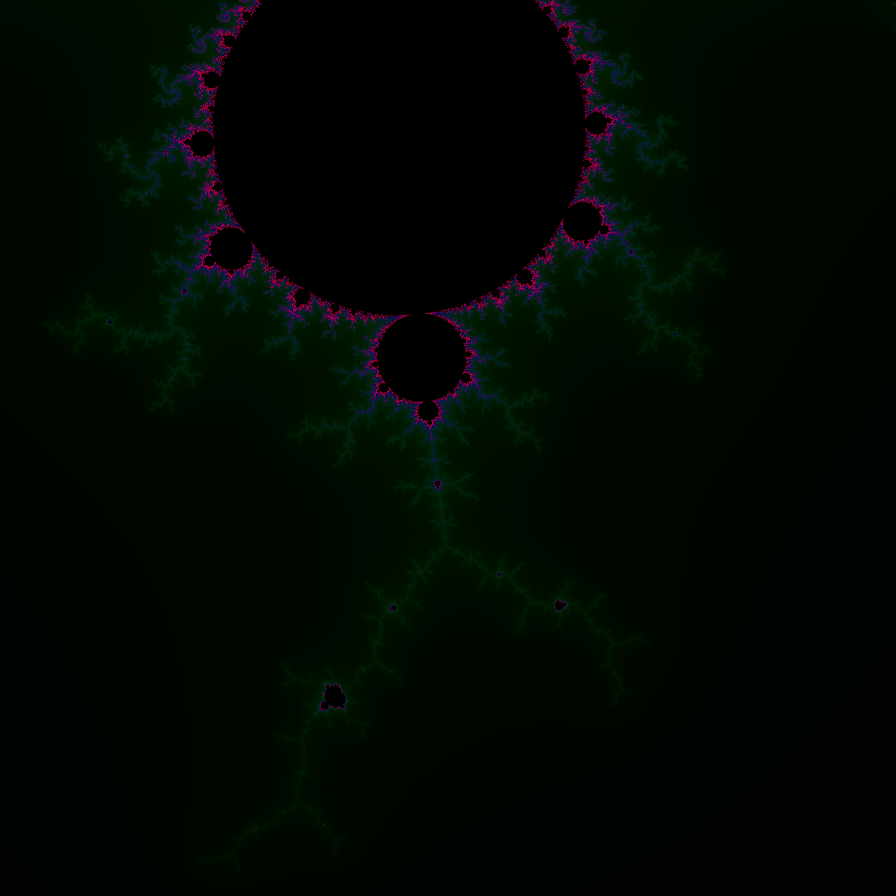
Give the GLSL for this background, as a Shadertoy shader.

```glsl
// Close view of the lower period-3 bulb of the Mandelbrot set and its forked antenna.
// A smooth escape count sets the brightness and shifts the hue from green
// through blue to red; points that never escape stay black.

const float MAX_STEPS = 256.0;

// Continuous number of steps before z -> z^2 + c escapes, or -1 inside the set
float escapeCount(vec2 c) {
    vec2 z = vec2(0.0);
    for (float i = 1.0; i <= MAX_STEPS; i++) {
        z = vec2(z.x * z.x - z.y * z.y, 2.0 * z.x * z.y) + c;
        float r2 = dot(z, z);
        if (r2 > 1024.0) return i - log2(0.5 * log2(r2));
    }
    return -1.0;
}

// Brightness grows in step with the count: green haze, blue fringes, red sparks
vec3 escapeColor(float n) {
    if (n < 0.0) return vec3(0.0);
    float red = 1.3 * smoothstep(65.0, 130.0, n);
    float green = 1.0 - smoothstep(25.0, 95.0, n);
    float blue = smoothstep(24.0, 60.0, n) * (1.0 - smoothstep(110.0, 190.0, n));
    return min(vec3(red, green, blue) * n / MAX_STEPS, 1.0);
}

void mainImage(out vec4 fragColor, in vec2 fragCoord) {
    vec3 color = vec3(0.0);

    // Average a 2 x 2 grid inside each pixel to smooth the edges
    for (int k = 0; k < 4; k++) {
        vec2 offset = 0.5 * vec2(k % 2, k / 2) - 0.25;
        vec2 uv = (fragCoord + offset - 0.5 * iResolution.xy) / iResolution.y;
        vec2 c = vec2(-0.1002, -0.9062) + 0.456 * uv;
        color += 0.25 * escapeColor(escapeCount(c));
    }

    fragColor = vec4(color, 1.0);
}
```
